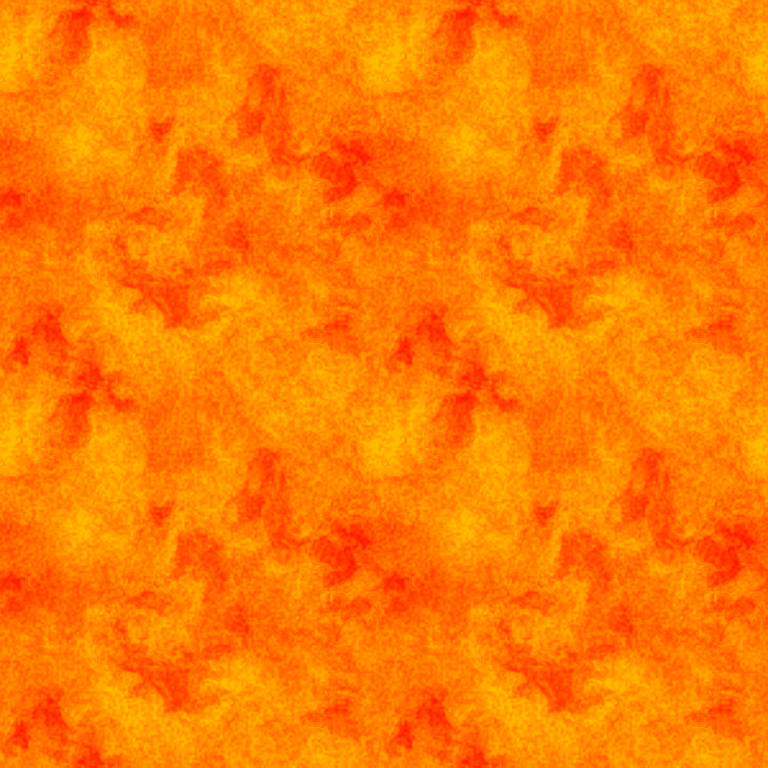
Give the GLSL for this texture, as a Shadertoy shader.

```glsl
// Fiery orange stained plaster: a cloudy tile repeated two by two.
// Wrapping layers of soft cellular noise, bent by a rough warp, give the
// clouds, the small red stains with their tide lines, and the fine grain.

const float REPEATS = 2.0;
const float BASE_GREEN = 0.510;   // hue runs from red to amber with green
const float MIN_GREEN = 0.09;
const float MAX_GREEN = 0.73;

// Three random values in 0..1 for a grid cell
vec3 hash3(ivec2 cell, int seed) {
    uvec3 v = uvec3(cell, seed) * 1664525u + 1013904223u;
    for (int i = 0; i < 2; i++) {
        v.x += v.y * v.z;
        v.y += v.z * v.x;
        v.z += v.x * v.y;
        v ^= v >> 16u;
    }
    return vec3(v >> 8u) / 16777216.0;
}

// Soft cellular noise, centred on 0: jittered points blend their random tones
float softCells(vec2 tilePos, int period, int seed) {
    vec2 p = tilePos * float(period);
    ivec2 base = ivec2(floor(p));
    vec2 f = fract(p);
    float tone = 0.0;
    float total = 0.0;
    for (int y = -1; y <= 1; y++) {
        for (int x = -1; x <= 1; x++) {
            ivec2 offset = ivec2(x, y);
            ivec2 cell = (base + offset + 8 * period) % period;
            vec3 h = hash3(cell, seed);
            vec2 d = vec2(offset) + 0.25 + 0.5 * h.xy - f;
            float w = max(0.0, 1.0 - dot(d, d) / 1.5625);
            w *= w * w;
            tone += w * h.z;
            total += w;
        }
    }
    return tone / total - 0.5;
}

// Octaves of soft cells; doubled periods keep the tile seamless
float layers(vec2 tilePos, int period, int octaves, float gain, int seed) {
    float sum = 0.0;
    float amplitude = 1.0;
    for (int i = 0; i < octaves; i++) {
        sum += amplitude * softCells(tilePos, period, seed + i);
        amplitude *= gain;
        period *= 2;
    }
    return sum;
}

// Thin band around one level of a field
float contour(float field, float level, float width) {
    return 1.0 - smoothstep(0.0, width, abs(field - level));
}

void mainImage(out vec4 fragColor, in vec2 fragCoord) {
    vec2 tilePos = fract(fragCoord / iResolution.xy * REPEATS);

    // Curl the flow so that the patches get ragged edges
    vec2 warp = vec2(layers(tilePos, 7, 4, 0.65, 11),
                     layers(tilePos, 7, 4, 0.65, 23));
    vec2 flow = tilePos + 0.075 * warp;

    float clouds = layers(flow, 6, 5, 0.72, 41);
    float stain = layers(flow, 7, 5, 0.66, 97);
    float grain = softCells(tilePos, 150, 71);

    // Clouds and grain set the hue, stains pull it towards red
    float green = BASE_GREEN + 0.25 * clouds + 0.21 * grain;
    green -= 0.24 * smoothstep(0.12, 0.62, stain);

    // Broken tide lines: dark at the stain edge, pale a little outside it
    float broken = smoothstep(-0.10, 0.20, warp.x);
    green -= 0.07 * broken * contour(stain, 0.14, 0.05);
    green += 0.05 * broken * contour(stain, 0.03, 0.05);

    // Faint rings follow the levels of the clouds
    green += 0.018 * smoothstep(-0.10, 0.20, warp.y) * sin(45.0 * clouds);

    fragColor = vec4(1.0, clamp(green, MIN_GREEN, MAX_GREEN), 0.0, 1.0);
}
```
